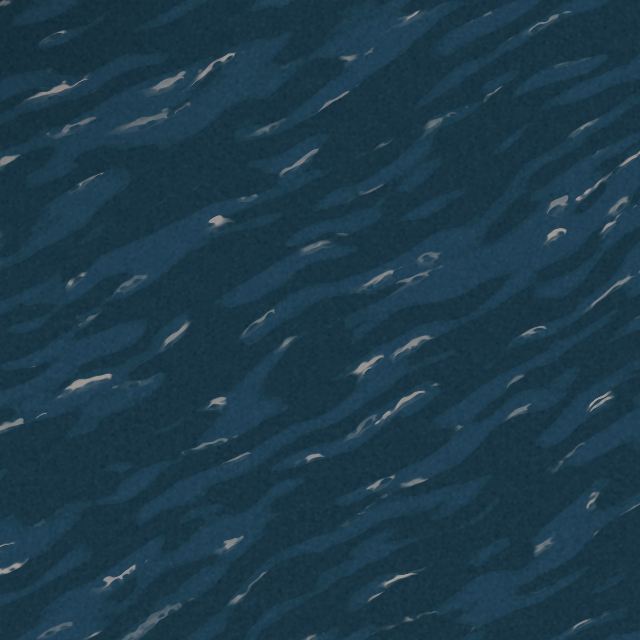
Write a three.js fragment shader that draws this texture.

```glsl
varying vec2 vUv;

vec2 hash2(vec2 c) {
  return fract(sin(vec2(dot(c, vec2(127.1, 311.7)), dot(c, vec2(269.5, 183.3)))) * 4375.85);
}

// Cellular noise: signed soft blobs, one per jittered cell
float blobs(vec2 p) {
  vec2 cell = floor(p);
  float sum = 0.0;
  for (int j = -1; j <= 1; j++) {
    for (int i = -1; i <= 1; i++) {
      vec2 id = cell + vec2(float(i), float(j));
      vec2 d = p - id - hash2(id);
      float falloff = max(0.0, 1.0 - dot(d, d));
      sum += (hash2(id + 37.0).x * 2.0 - 1.0) * falloff * falloff * falloff;
    }
  }
  return sum;
}

// Scattered slivers of foam: x is the dim body, y the bright stroke
vec2 glints(vec2 p, float rough) {
  vec2 grid = vec2(7.0, 22.0);
  vec2 cell = floor(p * grid);
  vec2 foam = vec2(0.0);
  for (int j = -1; j <= 1; j++) {
    for (int i = -1; i <= 1; i++) {
      vec2 id = cell + vec2(float(i), float(j));
      vec2 shape = hash2(id + 11.0);
      vec2 chance = hash2(id + 71.0);
      vec2 size = vec2(mix(0.018, 0.075, shape.x * shape.x), mix(0.006, 0.012, shape.y));
      vec2 e = (p - (id + hash2(id)) / grid) / size;
      float present = step(chance.x, 0.75);
      float body = 1.0 - smoothstep(0.7, 1.05, length(e) + rough * 0.7);
      float ridge = abs(e.y - 0.35 + 0.6 * e.x * e.x + rough * 0.6);
      float stroke = 1.0 - smoothstep(0.2, 0.5, ridge);
      stroke *= 1.0 - smoothstep(0.5, 0.85, abs(e.x - 0.15) + rough * 0.7);
      foam = max(foam, present * vec2(body, stroke * mix(0.3, 1.0, chance.y)));
    }
  }
  return foam;
}

void main() {
  // Tilt along the wind, then bend the flow with layered sines
  float tilt = 0.51;
  vec2 p = mat2(cos(tilt), -sin(tilt), sin(tilt), cos(tilt)) * vUv;
  p.y += 0.008 * sin(p.x * 13.0 + p.y * 9.0) + 0.004 * sin(p.x * 31.0 - p.y * 22.0 + 1.3);
  p.y += 0.06 * (vUv.x - 0.5) * (0.5 - vUv.x);

  // Long swells with smaller ripples and ragged rims
  float swell = 0.85 * blobs(p * vec2(6.5, 25.0));
  swell += 0.45 * blobs(p * vec2(14.0, 50.0) + 19.0);
  swell += 0.1 * blobs(p * vec2(40.0, 110.0) + 43.0);
  swell += 0.24 * sin(p.y * 125.0 + 2.0 * sin(p.x * 9.0) + 1.5 * sin(p.y * 17.0));

  vec3 deep = vec3(0.098, 0.208, 0.267);
  vec3 slope = vec3(0.115, 0.243, 0.308);
  vec3 crest = vec3(0.128, 0.256, 0.336);
  vec3 spray = vec3(0.29, 0.37, 0.42);
  vec3 foamLight = vec3(0.64, 0.61, 0.59);

  vec3 color = mix(deep, slope, smoothstep(0.06, 0.15, swell));
  color = mix(color, crest, smoothstep(0.18, 0.38, swell));

  // Broken foam rides on the raised water
  float rough = blobs(p * vec2(65.0, 140.0) + 5.0);
  vec2 foam = glints(p, rough) * smoothstep(0.0, 0.2, swell);
  color = mix(color, spray, foam.x * clamp(0.5 + 0.9 * rough, 0.0, 1.0));
  color = mix(color, foamLight, foam.y);

  // Fine grain and a dim upper left corner
  color += 0.021 * blobs(vUv * 210.0);
  color *= 1.0 - 0.1 * smoothstep(0.5, 0.0, distance(vUv, vec2(0.0, 1.0)));
  gl_FragColor = vec4(color, 1.0);
}
```
